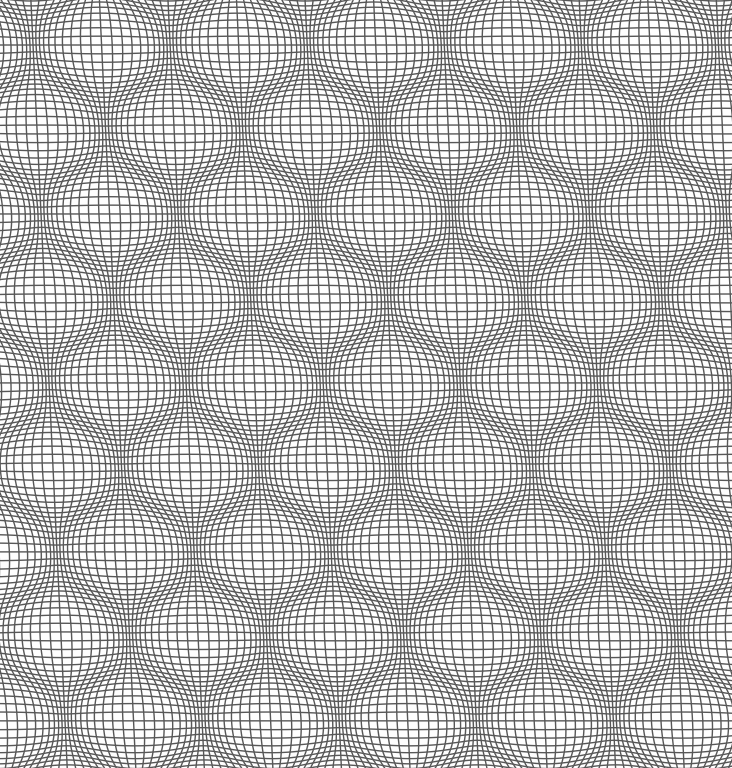
Reproduce this pattern procedurally as a Shadertoy shader.

```glsl
// Fine grey line mesh warped into staggered rows of swelling and pinched cells.

#define CELL vec2(0.1785, 0.2200)   // repeat size, in canvas heights (two rows tall)
#define ORIGIN vec2(0.0430, 0.9414) // centre of one pinch
#define SHEAR 0.0473                // sideways drift of successive rows
#define LINES vec2(20.0, 27.0)      // mesh lines per repeat
#define WARP vec2(0.56, 0.16)       // staggered swelling across and down
#define ROW_SPREAD 0.26             // wider spacing along row centres
#define LINE_WIDTH 0.00182          // in canvas heights
#define SOFTNESS 1.0                // edge filter, in pixels
#define INK vec3(0.34)
#define PAPER vec3(0.995)

const float TAU = 6.2831853;

// Staggered pinches at (0,0) and (.5,.5), plus crowding between the rows.
vec2 swell(vec2 q) {
    vec2 s = sin(TAU * q), c = cos(TAU * q);
    vec2 offset = WARP * s * c.yx;
    offset.y -= 0.5 * ROW_SPREAD * sin(2.0 * TAU * q.y);
    return offset / TAU;
}

// Fixed-point inverse of the map that spreads an even mesh into bulges.
vec2 unwarp(vec2 cell) {
    vec2 q = cell;
    for (int i = 0; i < 28; i++) q = cell + swell(q);
    return q;
}

// Running integral of a unit-period pulse train of the given duty.
float pulseIntegral(float t, float duty) {
    return floor(t) * duty + min(fract(t), duty);
}

// Box-filtered coverage of evenly spaced lines along one mesh coordinate.
float lineCoverage(float t) {
    float perPixel = max(length(vec2(dFdx(t), dFdy(t))), 1e-5);
    float duty = min(LINE_WIDTH * iResolution.y * perPixel, 0.9);
    float span = SOFTNESS * perPixel;
    float start = t + 0.5 * duty - 0.5 * span;
    return (pulseIntegral(start + span, duty) - pulseIntegral(start, duty)) / span;
}

void mainImage(out vec4 fragColor, in vec2 fragCoord) {
    // Sheared lattice coordinates
    vec2 p = fragCoord / iResolution.y - ORIGIN;
    p.x += SHEAR * p.y;

    // Both line families, painted over each other
    vec2 mesh = unwarp(p / CELL) * LINES;
    float gaps = (1.0 - lineCoverage(mesh.x)) * (1.0 - lineCoverage(mesh.y));
    fragColor = vec4(mix(INK, PAPER, gaps), 1.0);
}
```
